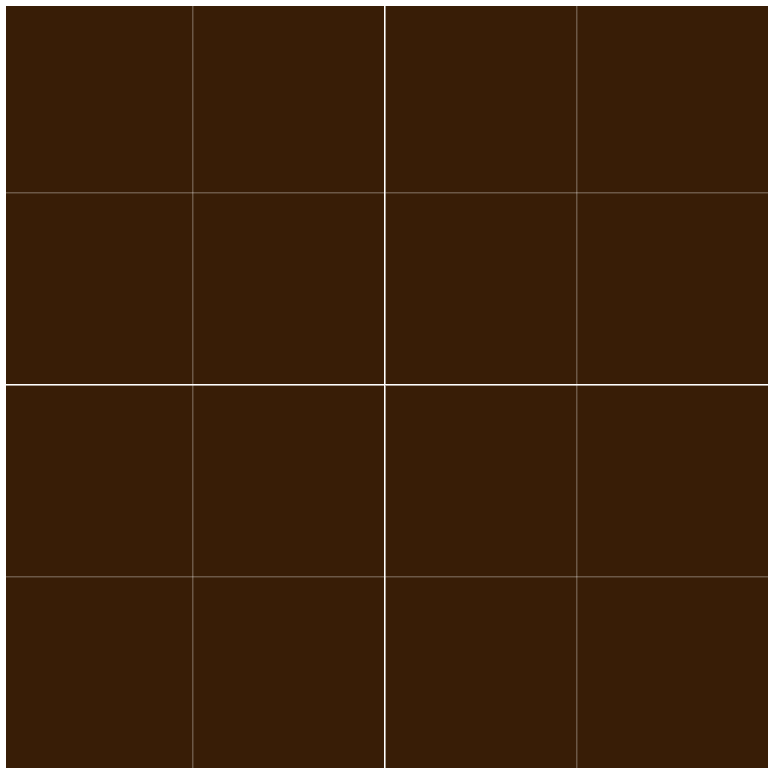
Write a three.js fragment shader that draws this pattern.

```glsl
// Dark brown graph paper: two by two large squares ruled in white, each split
// by faint translucent lines, with a white margin on the left and top edges.
// Rules are periodic bands, smoothed by the share of a pixel they cover.

#define GROUND vec3(0.22, 0.115, 0.024)
#define RULE_COLOR vec3(1.0)
#define MAJOR_PERIOD 0.5
#define MINOR_PERIOD 0.25
#define RULE_WIDTH (1.0 / 512.0)
#define MARGIN_WIDTH (4.0 / 512.0)
#define MINOR_OPACITY 0.26

varying vec2 vUv;

// Coverage of bands that start at every multiple of the period.
vec2 ruleCoverage(vec2 p, float period, float width, vec2 pixel) {
  vec2 fromCenter = abs(mod(p - 0.5 * width + 0.5 * period, period) - 0.5 * period);
  vec2 overlap = clamp((0.5 * width - fromCenter) / pixel + 0.5, 0.0, 1.0);
  return min(overlap, width / pixel);
}

void main() {
  // Measure from the upper left corner, where the ruling begins.
  vec2 p = vec2(vUv.x, 1.0 - vUv.y);
  vec2 pixel = max(fwidth(p), vec2(0.00001));

  vec2 minor = MINOR_OPACITY * ruleCoverage(p, MINOR_PERIOD, RULE_WIDTH, pixel);
  vec2 major = ruleCoverage(p, MAJOR_PERIOD, RULE_WIDTH, pixel);
  vec2 margin = clamp((MARGIN_WIDTH - p) / pixel + 0.5, 0.0, 1.0);

  // Layer the translucent minor rules, then the solid rules and margin.
  vec3 color = mix(GROUND, RULE_COLOR, minor.x);
  color = mix(color, RULE_COLOR, minor.y);
  vec2 solid = max(major, margin);
  color = mix(color, RULE_COLOR, max(solid.x, solid.y));

  gl_FragColor = vec4(color, 1.0);
}
```
